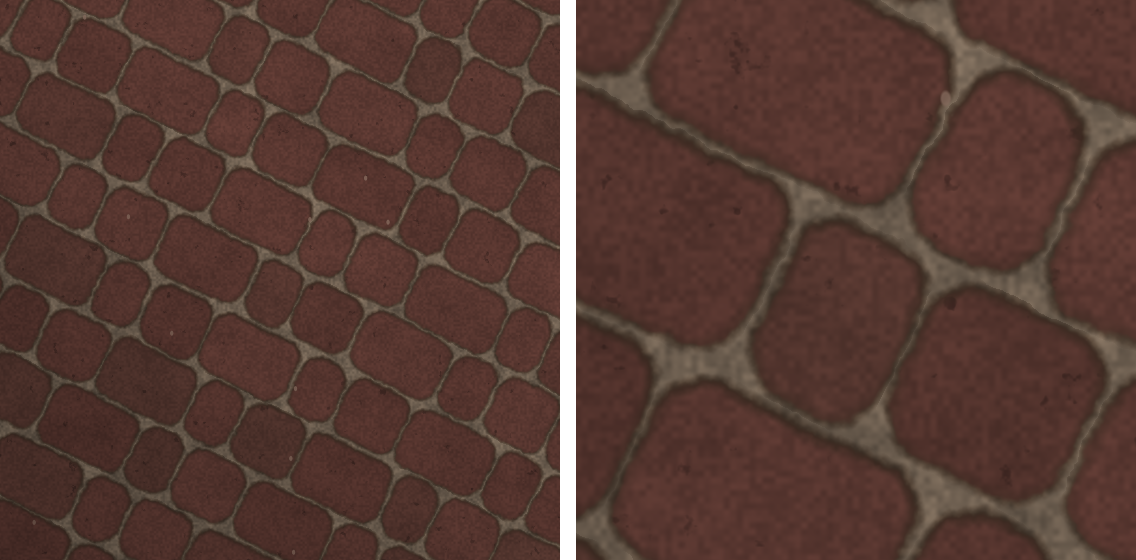
Left: the whole. Right: its middle third, enlarged.
Give the GLSL for this texture, as a Shadertoy shader.

```glsl
// Tilted rows of worn red paving bricks in three lengths, with sandy joints.

// Large-brick phase of each row, as a fraction of the repeat
const float rowPhase[12] = float[](0.60, 0.53, 0.59, 0.75, 0.88, 0.51,
                                   0.38, 0.76, 0.385, 0.235, 0.115, 0.19);

float hash(vec2 p) {
    vec3 q = fract(p.xyx * 0.1031);
    q += dot(q, q.yzx + 33.33);
    return fract((q.x + q.y) * q.z);
}

float noise(vec2 p) {
    vec2 i = floor(p), f = fract(p);
    f = f * f * (3.0 - 2.0 * f);
    return mix(mix(hash(i), hash(i + vec2(1, 0)), f.x),
               mix(hash(i + vec2(0, 1)), hash(i + 1.0), f.x), f.y);
}

float fbm(vec2 p) {
    float sum = 0.0, amp = 0.5;
    for (int i = 0; i < 4; i++) {
        sum += amp * noise(p);
        p = p * 2.03 + 17.3;
        amp *= 0.5;
    }
    return sum / 0.9375;
}

float roundedBox(vec2 p, vec2 halfSize, float radius) {
    vec2 q = abs(p) - halfSize + radius;
    return length(max(q, 0.0)) + min(max(q.x, q.y), 0.0) - radius;
}

// Signed distance to the nearest brick; also gives its id and local position
float bricks(vec2 p, out vec2 id, out vec2 local) {
    const float period = 0.388, pitch = 0.1205;
    float row = floor((p.y - 0.013) / pitch + 0.5);
    float along = p.x / period - rowPhase[clamp(int(row) + 4, 0, 11)] + 0.225;
    float t = fract(along);

    // One repeat: large, small, medium
    vec2 span = t < 0.45 ? vec2(0.0, 0.45) : t < 0.685 ? vec2(0.45, 0.685) : vec2(0.685, 1.0);
    id = vec2(floor(along) * 3.0 + floor(span.x * 4.0), row) + 40.0;
    local = vec2((t - 0.5 * (span.x + span.y)) * period, p.y - 0.013 - row * pitch);

    vec2 jitter = vec2(hash(id + 3.1), hash(id + 8.7)) - 0.5;
    vec2 halfSize = 0.5 * vec2((span.y - span.x) * period, pitch) - 0.0042;
    return roundedBox(local - 0.003 * jitter, halfSize, 0.026 + 0.008 * hash(id + 5.3));
}

void mainImage(out vec4 fragColor, in vec2 fragCoord) {
    vec2 uv = fragCoord / iResolution.y;
    float pixel = 1.0 / iResolution.y;

    // Rotate into the brick rows, with v running downward, then warp the edges
    vec2 p = mat2(0.897, -0.4415, 0.4415, 0.897) * vec2(uv.x, 1.0 - uv.y);
    vec2 warp = vec2(noise(uv * 13.0), noise(uv * 13.0 + 50.0)) - 0.5;
    vec2 ragged = vec2(fbm(uv * 85.0), fbm(uv * 85.0 + 80.0)) - 0.5;
    vec2 id, local;
    float d = bricks(p + 0.006 * warp + 0.007 * ragged, id, local);

    float grain = noise(uv * 260.0) - 0.5;
    float blotch = fbm(uv * 22.0) - 0.5;
    float grime = fbm(uv * 5.0 + 9.0);

    // Brick face: tone per brick, grain, and some grey weathering
    vec3 brick = mix(vec3(0.318, 0.194, 0.170), vec3(0.345, 0.213, 0.187), hash(id));
    brick = mix(brick, vec3(0.27, 0.19, 0.16), 0.35 * smoothstep(0.75, 1.0, hash(id + 21.0)));
    brick *= 1.0 + 0.20 * grain + 0.18 * blotch;
    brick *= 1.0 - 0.25 * smoothstep(0.74, 0.85, fbm(uv * 70.0 + 31.0));

    // Dark worn rim, heavier along the upper edge
    float rim = smoothstep(-0.008, 0.001, d);
    float upper = smoothstep(0.01, -0.05, local.y);
    vec3 rimColor = vec3(0.215, 0.155, 0.12);
    brick = mix(brick, rimColor, rim * (0.4 + 0.4 * upper) * (0.6 + 0.8 * grime));

    // Sandy joint, dirty where it is narrow
    vec3 sand = mix(vec3(0.275, 0.22, 0.175), vec3(0.41, 0.355, 0.30), smoothstep(0.0, 0.006, d));
    sand *= 1.0 + 0.25 * grain + 0.45 * (fbm(uv * 45.0 + 4.0) - 0.5);
    float soft = max(pixel, 0.0016);
    vec3 color = mix(brick, sand, smoothstep(-soft, soft, d));

    // Sparse pale chips
    vec2 cell = floor(uv * 24.0);
    vec2 chip = fract(uv * 24.0) - 0.25 - 0.5 * vec2(hash(cell + 2.0), hash(cell + 6.0));
    float chipMask = step(0.975, hash(cell + 70.0)) * smoothstep(0.11, 0.06, length(chip * vec2(1.2, 0.8)));
    color = mix(color, vec3(0.50, 0.40, 0.35), 0.75 * chipMask);

    // Uneven light: dimmer toward the lower left
    float light = 0.81 + 0.24 * smoothstep(-0.1, 0.85, uv.x * 0.6 + uv.y * 0.6);
    color *= light * (0.95 + 0.10 * grime);
    fragColor = vec4(color, 1.0);
}
```
